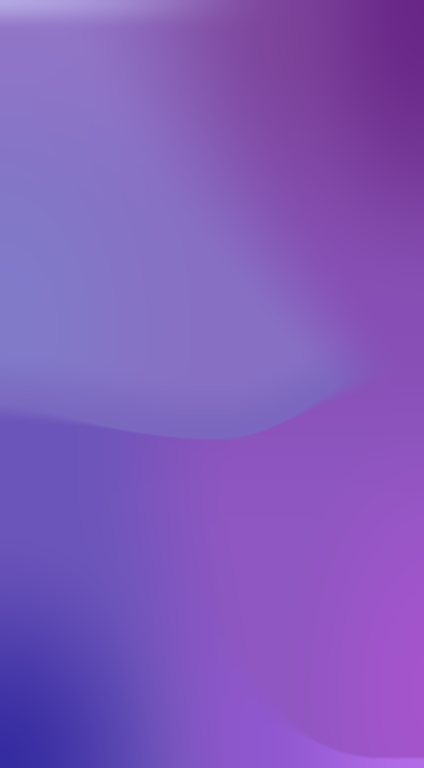
This background is drawn by a WebGL 1 fragment shader. Its source:

```glsl
precision highp float;

uniform vec2 u_resolution;

// Height of the wave that separates the upper and lower fields
float waveHeight(float x) {
  return 0.428 + 0.036 * (1.0 - smoothstep(-0.05, 0.5, x))
               + 0.098 * smoothstep(0.52, 1.0, x);
}

// Violet backdrop, darkest in the top right corner
vec3 violetField(vec2 uv) {
  vec3 violet = mix(vec3(0.56, 0.34, 0.76), vec3(0.53, 0.31, 0.71),
                    smoothstep(0.3, 0.6, uv.y));
  violet = mix(violet, vec3(0.49, 0.265, 0.61), smoothstep(0.58, 0.95, uv.y));
  float corner = 1.0 - smoothstep(0.0, 0.36, length((1.0 - uv) * vec2(1.0, 0.9)));
  return mix(violet, vec3(0.41, 0.15, 0.53), corner);
}

// Lavender sheet fading into the violet along a curved diagonal
vec3 upperField(vec2 uv, vec3 violet, float aboveWave) {
  float depth = 1.0 - uv.y;
  vec3 lavender = mix(vec3(0.53, 0.44, 0.77), vec3(0.57, 0.46, 0.78),
                      smoothstep(0.7, 1.0, uv.y));
  float coolSide = 1.0 - smoothstep(0.0, 0.5, length((uv - vec2(0.0, 0.57)) * vec2(1.0, 1.2)));
  lavender = mix(lavender, vec3(0.505, 0.48, 0.79), coolSide);

  // Shade gathered just above the wave
  float shade = 1.0 - smoothstep(0.0, 0.09, aboveWave);
  lavender = mix(lavender, vec3(0.465, 0.39, 0.74), 0.75 * shade);

  float fold = 0.40 + 0.3 * depth + 1.3 * depth * depth;
  float spread = mix(0.30, 0.12, min(depth * 2.0, 1.0));
  vec3 color = mix(lavender, violet, smoothstep(fold - spread, fold + spread, uv.x));

  // Pale strip along the top
  float strip = (1.0 - smoothstep(0.0, 0.042, depth)) * (1.0 - smoothstep(-0.15, 0.7, uv.x));
  return mix(color, vec3(0.73, 0.70, 0.91), 0.9 * strip);
}

// Indigo on the left, a magenta disc and its bright rim on the right
vec3 lowerField(vec2 uv, vec3 violet) {
  float cornerDistance = length(uv * vec2(0.7, 1.0));
  vec3 indigo = mix(vec3(0.21, 0.17, 0.63), vec3(0.425, 0.335, 0.73),
                    smoothstep(0.0, 0.33, cornerDistance));

  float warmth = 1.0 - smoothstep(0.0, 0.4, length(uv - vec2(1.03, 0.1)));
  vec3 color = mix(violet, vec3(0.65, 0.33, 0.80), warmth);
  float split = 0.37 + 0.3 * max(0.35 - uv.y, 0.0);
  color = mix(indigo, color, smoothstep(split - 0.2, split + 0.2, uv.x));

  // Rim light below the disc, sharper towards the right
  float reach = max(0.9 - uv.x, 0.0);
  float discEdge = 0.013 + 0.9 * reach * reach;
  float blur = mix(0.09, 0.003, smoothstep(0.45, 0.75, uv.x));
  float outside = 1.0 - smoothstep(discEdge - blur, discEdge + blur, uv.y);
  vec3 rim = mix(vec3(0.56, 0.34, 0.82), vec3(0.70, 0.42, 0.90),
                 smoothstep(0.6, 1.0, uv.x));
  return mix(color, rim, outside * smoothstep(0.35, 0.68, uv.x));
}

void main() {
  vec2 uv = gl_FragCoord.xy / u_resolution;
  float aboveWave = uv.y - waveHeight(uv.x);
  vec3 violet = violetField(uv);

  // The wave is crisp in the middle and soft at both ends
  float softness = 0.002 + 0.012 * (1.0 - smoothstep(0.0, 0.3, uv.x))
                         + 0.025 * smoothstep(0.65, 0.95, uv.x);
  float cover = smoothstep(-softness, softness, aboveWave);
  vec3 color = mix(lowerField(uv, violet), upperField(uv, violet, aboveWave), cover);
  gl_FragColor = vec4(color, 1.0);
}
```
